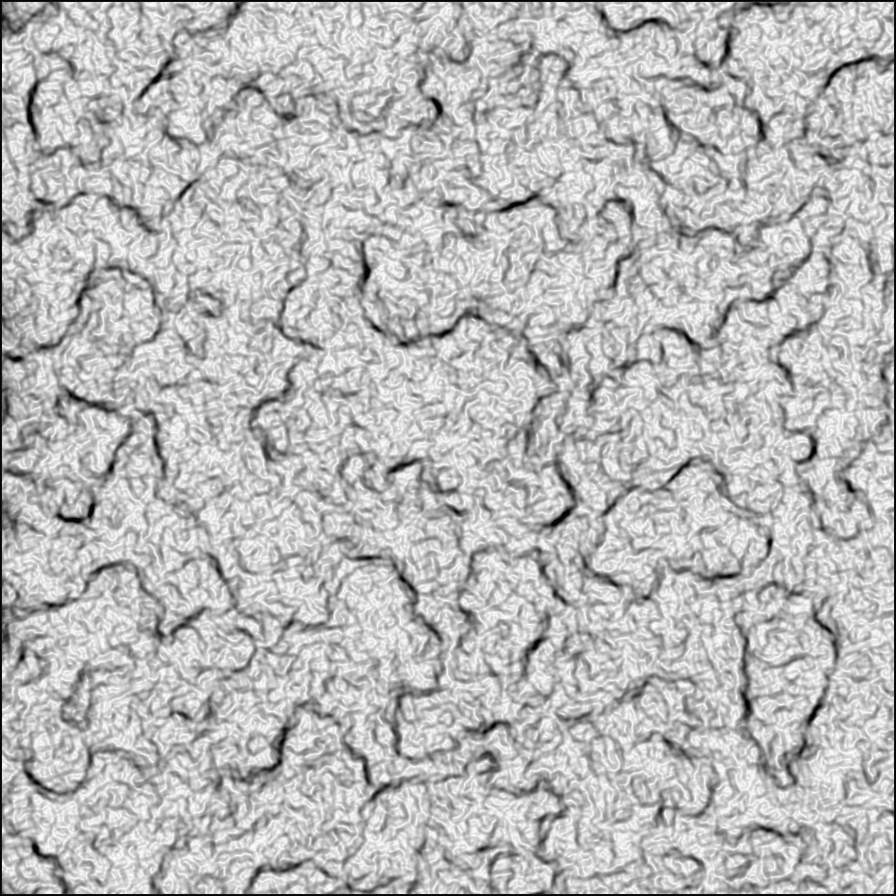
This texture is drawn by a three.js fragment shader. Its source:

```glsl
varying vec2 vUv;

const float COARSE_CELLS = 7.0;
const float FINE_CELLS = 29.0;
const float COARSE_RELIEF = 0.124;
const float FINE_RELIEF = 0.155;
const float FRAME_WIDTH = 0.002;
const vec3 PAPER = vec3(1.0);
const vec3 INK = vec3(0.02);

float hash(vec2 cell) {
  vec3 q = fract(cell.xyx * 0.1031);
  q += dot(q, q.yzx + 33.33);
  return fract((q.x + q.y) * q.z);
}

vec2 randomDirection(vec2 cell) {
  float angle = 6.28319 * hash(cell);
  return vec2(cos(angle), sin(angle));
}

// Gradient noise: x is the height, yz its exact slope
vec3 gradientNoise(vec2 p) {
  vec2 cell = floor(p);
  vec2 f = p - cell;
  vec2 u = f * f * f * (f * (f * 6.0 - 15.0) + 10.0);
  vec2 du = 30.0 * f * f * (f - 1.0) * (f - 1.0);
  vec2 e = vec2(1.0, 0.0);

  vec2 ga = randomDirection(cell);
  vec2 gb = randomDirection(cell + e.xy);
  vec2 gc = randomDirection(cell + e.yx);
  vec2 gd = randomDirection(cell + e.xx);
  float a = dot(ga, f);
  float b = dot(gb, f - e.xy);
  float c = dot(gc, f - e.yx);
  float d = dot(gd, f - e.xx);

  float twist = a - b - c + d;
  float height = a + u.x * (b - a) + u.y * (c - a) + u.x * u.y * twist;
  vec2 slope = ga + u.x * (gb - ga) + u.y * (gc - ga)
             + u.x * u.y * (ga - gb - gc + gd)
             + du * (u.yx * twist + vec2(b, c) - a);
  return vec3(height, slope);
}

// Three octaves; each is turned, and its slope is turned back
vec3 fractalNoise(vec2 p, float seed) {
  mat2 octaveTurn = mat2(0.8, 0.6, -0.6, 0.8);
  mat2 turn = mat2(1.0);
  float amplitude = 1.0;
  vec3 sum = vec3(0.0);
  for (int i = 0; i < 3; i++) {
    vec3 n = gradientNoise(turn * p / amplitude + seed + 17.3 * float(i));
    sum += vec3(n.x * amplitude, n.yz * turn);
    turn = octaveTurn * turn;
    amplitude *= 0.5;
  }
  return sum;
}

// Tone curve that steepens the relief around one contour into veins
float veinGain(float height, float width, float low, float high) {
  float t = height / width;
  return mix(low, high, exp(-t * t));
}

// Dark smudges that hug the left side
float sideSmudge(vec2 uv, float reach) {
  float patches = gradientNoise(vec2(uv.x * 9.0, uv.y * 16.0) + 71.4).x;
  return smoothstep(0.0, 0.4, patches) * exp(-uv.x / reach);
}

float frameMask(vec2 uv, float width) {
  vec2 inset = min(uv, 1.0 - uv);
  return 1.0 - smoothstep(0.75 * width, 1.35 * width, min(inset.x, inset.y));
}

void main() {
  vec3 coarse = fractalNoise(vUv * COARSE_CELLS, 5.7);
  vec3 fine = fractalNoise(vUv * FINE_CELLS, 143.2);

  // Steep relief takes more ink
  vec2 slope = coarse.yz * COARSE_RELIEF * veinGain(coarse.x, 0.085, 0.55, 2.15);
  slope += fine.yz * FINE_RELIEF;
  float ink = length(slope) + 0.55 * sideSmudge(vUv, 0.014);

  ink = max(ink, frameMask(vUv, FRAME_WIDTH));
  gl_FragColor = vec4(mix(PAPER, INK, clamp(ink, 0.0, 1.0)), 1.0);
}
```
